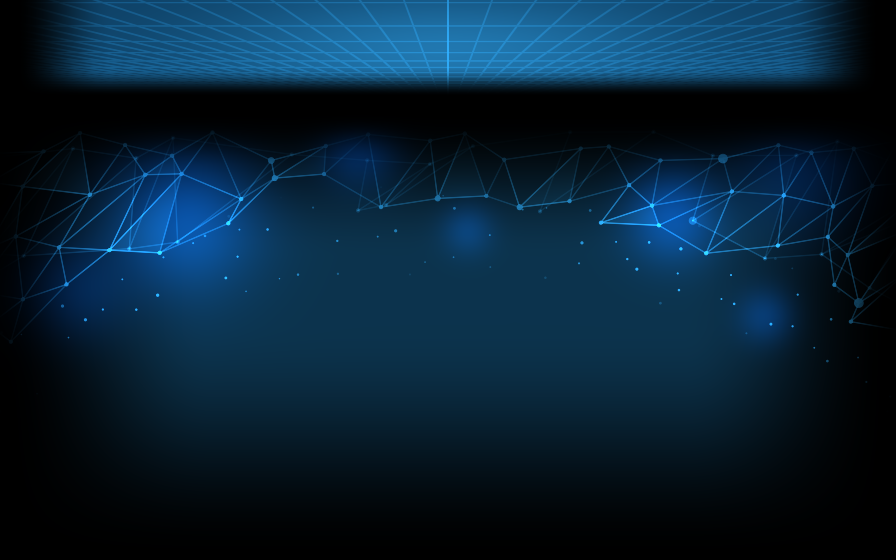
Give the GLSL for this background, as a WebGL 2 fragment shader.

```glsl
#version 300 es
precision highp float;

uniform vec2 u_resolution;
out vec4 outColor;

#define HORIZON 0.787
#define GRID_STEP vec2(0.37, 1.2)
#define CEILING_DIM vec3(0.05, 0.24, 0.38)
#define CEILING_LIT vec3(0.13, 0.47, 0.69)
#define BODY_COLOR vec3(0.048, 0.20, 0.30)
#define WEB_COLOR vec3(0.17, 0.63, 0.90)
#define GLOW_COLOR vec3(0.0, 0.17, 0.42)
#define WEB_TOP 0.77
#define ARCH_TOP 0.625
#define ARCH_BEND 0.39

float pixel; // size of one pixel in canvas heights

float hash(vec2 p) {
  vec3 q = fract(vec3(p.xyx) * 0.1031);
  q += dot(q, q.yzx + 33.33);
  return fract((q.x + q.y) * q.z);
}

vec2 hash2(vec2 p) {
  return vec2(hash(p), hash(p + 47.3));
}

float falling(float a, float b, float x) {
  return 1.0 - smoothstep(a, b, x);
}

float disc(vec2 p, vec2 center, float radius) {
  return falling(radius - 0.5 * pixel, radius + 0.7 * pixel, length(p - center));
}

float glow(vec2 p, vec2 center, float radius) {
  vec2 d = (p - center) / radius;
  return exp(-dot(d, d));
}

float segment(vec2 p, vec2 a, vec2 b) {
  vec2 ab = b - a;
  float t = clamp(dot(p - a, ab) / dot(ab, ab), 0.0, 1.0);
  return falling(0.0004, 0.0004 + pixel, length(p - a - ab * t));
}

// Signed distance to the line through a and b
float side(vec2 p, vec2 a, vec2 b) {
  vec2 n = normalize(b - a);
  return n.x * (p.y - a.y) - n.y * (p.x - a.x);
}

float triangle(vec2 p, vec2 a, vec2 b, vec2 c) {
  float turn = sign(side(c, a, b));
  float d = turn * min(turn * side(p, a, b) * turn, 1.0);
  d = min(turn * side(p, a, b), min(turn * side(p, b, c), turn * side(p, c, a)));
  return smoothstep(-pixel, pixel, d);
}

// Lower edge of the web
float arch(float x) {
  return ARCH_TOP - ARCH_BEND * x * x;
}

vec2 node(vec2 id, float cell, float seed) {
  return (id + 0.1 + 0.8 * hash2(id + seed)) * cell;
}

float inWeb(vec2 n) {
  return step(arch(n.x), n.y) * step(n.y, WEB_TOP);
}

// Jittered lattice of nodes, joined to their neighbours
float web(vec2 p, float cell, float seed) {
  vec2 home = floor(p / cell);
  float light = 0.0;
  for (int j = -1; j <= 1; j++)
  for (int i = -1; i <= 1; i++) {
    vec2 id = home + vec2(i, j);
    vec2 a = node(id, cell, seed);
    vec2 b = node(id + vec2(1, 0), cell, seed);
    vec2 c = node(id + vec2(1, 1), cell, seed);
    vec2 d = node(id + vec2(0, 1), cell, seed);
    float wa = inWeb(a), wc = inWeb(c), wb = inWeb(b), wd = inWeb(d);
    float pick = hash(id + seed + 9.7);
    float lines = segment(p, a, b) * wb + segment(p, a, c) * wc + segment(p, a, d) * wd;
    light += wa * lines * (0.3 + 0.4 * pick);
    light += wa * wb * wc * step(0.7, pick) * 0.13 * triangle(p, a, b, c);
    float radius = 0.0035 + 0.005 * smoothstep(0.85, 1.0, pick);
    light += wa * disc(p, a, radius) * 0.9;
  }
  return light;
}

// Loose specks along the lower edge of the web
float specks(vec2 p) {
  const float cell = 0.055;
  vec2 id = floor(p / cell);
  vec2 center = (id + 0.1 + 0.8 * hash2(id + 71.0)) * cell;
  float size = hash(id + 23.0);
  float band = falling(0.03, 0.1, abs(center.y - arch(center.x) + 0.035));
  return disc(p, center, 0.0008 + 0.002 * size * size) * band * step(0.35, size);
}

// Perspective grid, lit from the middle
vec3 ceiling(vec2 p) {
  float height = max(p.y - HORIZON, 0.01);
  vec2 g = vec2(p.x, 1.0) / height / GRID_STEP;
  vec2 w = fwidth(g) + 1e-4;
  vec2 d = abs(fract(g + 0.5) - 0.5) / w;
  vec2 lines = (1.0 - smoothstep(0.2, 1.2, d)) * min(vec2(1.0), 0.45 / w);
  float lit = glow(p / vec2(4.0, 1.0), vec2(0.0, 0.905), 0.11);
  vec3 color = mix(CEILING_DIM, CEILING_LIT, lit);
  color += WEB_COLOR * (0.15 * max(lines.x, lines.y) + 0.3 * falling(0.0, 1.3 * pixel, abs(p.x)));
  return color * smoothstep(0.828, 0.88, p.y) * falling(0.6, 0.77, abs(p.x));
}

void main() {
  pixel = 1.0 / u_resolution.y;
  vec2 p = (gl_FragCoord.xy - vec2(0.5 * u_resolution.x, 0.0)) * pixel;
  float across = abs(p.x);

  // Soft body light and ceiling
  float body = falling(0.54, 0.8, p.y) * smoothstep(0.0, 0.42, p.y) * falling(0.42, 0.79, across);
  vec3 color = BODY_COLOR * body + ceiling(p);

  // Blue halos
  float halo = glow(p, vec2(-0.47, 0.61), 0.13) + 0.7 * glow(p, vec2(-0.16, 0.735), 0.07);
  halo += glow(p, vec2(0.40, 0.615), 0.08) + 0.5 * glow(p, vec2(0.62, 0.69), 0.11);
  halo += 0.5 * glow(p, vec2(0.035, 0.59), 0.045) + 0.6 * glow(p, vec2(0.567, 0.435), 0.05);
  halo += 0.5 * glow(p, vec2(-0.66, 0.48), 0.09);
  color += GLOW_COLOR * halo * falling(0.7, 0.8, p.y);

  // Web, dimmer at the top, the middle and the sides
  float fade = falling(0.58, 0.81, p.y) * falling(0.6, 0.82, across);
  fade *= 0.6 + 0.4 * smoothstep(0.1, 0.4, across);
  float light = web(p, 0.088, 5.0) + 0.35 * web(p, 0.13, 31.0);
  color += WEB_COLOR * fade * (min(light, 1.0) + 0.8 * specks(p));

  outColor = vec4(min(color, 1.0), 1.0);
}
```
